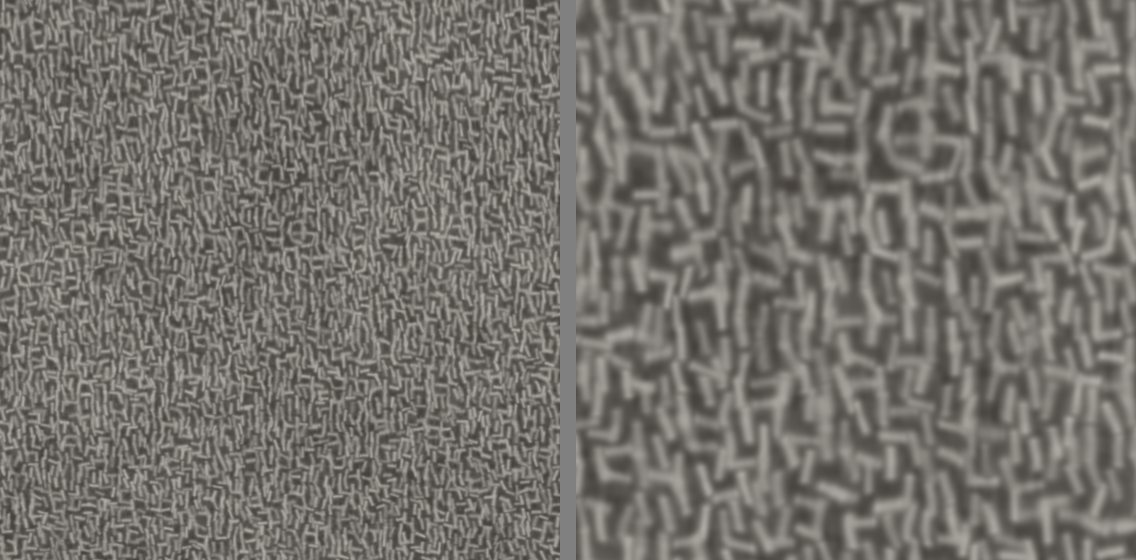
Left: the whole. Right: its middle third, enlarged.
A three.js fragment shader for this texture:

```glsl
// Grey woven upholstery cloth: short, mostly upright yarn floats over dark gaps.
// Each jittered cell holds one soft, slanted capsule; overlaps are screened together,
// then fine fibre noise and a broad mottle vary the tone.
varying vec2 vUv;

float hash(vec2 p) {
  vec3 q = fract(vec3(p.xyx) * 0.1031);
  q += dot(q, q.yzx + 33.33);
  return fract((q.x + q.y) * q.z);
}

float valueNoise(vec2 p) {
  vec2 cell = floor(p);
  vec2 f = fract(p);
  f = f * f * (3.0 - 2.0 * f);
  float low = mix(hash(cell), hash(cell + vec2(1.0, 0.0)), f.x);
  float high = mix(hash(cell + vec2(0.0, 1.0)), hash(cell + 1.0), f.x);
  return mix(low, high, f.y);
}

float segmentDistance(vec2 p, vec2 halfAxis) {
  float along = clamp(dot(p, halfAxis) / dot(halfAxis, halfAxis), -1.0, 1.0);
  return length(p - halfAxis * along);
}

// Height of the cloth: 0 in the gaps, towards 1 on the yarn crests.
float weave(vec2 p) {
  vec2 cellSize = vec2(0.0122, 0.0185);
  vec2 home = floor(p / cellSize);
  float gap = 1.0;
  for (int j = -1; j <= 1; j++) {
    for (int i = -2; i <= 2; i++) {
      vec2 id = home + vec2(float(i), float(j));
      vec2 jitter = vec2(hash(id + 17.3), hash(id + 71.9)) - 0.5;
      float stagger = 0.5 * mod(id.x, 2.0) - 0.25;
      vec2 centre = (id + 0.5 + 0.6 * jitter + vec2(0.0, stagger)) * cellSize;

      // Most floats stand upright; about a quarter lie across.
      bool across = hash(id + 131.7) > 0.74;
      float slant = (hash(id + 203.1) - 0.5) * 0.65 - 0.08;
      vec2 axis = vec2(sin(slant), cos(slant));
      axis = across ? axis.yx * 0.0058 : axis * 0.0074;

      float radius = mix(0.0034, 0.0044, hash(id + 311.5));
      float d = segmentDistance(p - centre, axis) / radius;
      float tone = mix(0.55, 0.98, hash(id + 419.3));
      gap *= 1.0 - tone * exp(-d * d);
    }
  }
  return 1.0 - gap;
}

void main() {
  // Rows tighten towards the bottom, and the threads wander slightly.
  vec2 cloth = vec2(vUv.x, vUv.y * (1.12 - 0.15 * vUv.y)) + 1.0;
  cloth.x += 0.004 * (valueNoise(cloth * 45.0) - 0.5);
  cloth.y += 0.005 * (valueNoise(cloth * 38.0 + 50.0) - 0.5);

  float height = weave(cloth);

  // Fine fibres and broad mottling
  height += 0.20 * (valueNoise(cloth * vec2(230.0, 120.0)) - 0.5);
  height += 0.14 * (valueNoise(cloth * vec2(90.0, 210.0) + 30.0) - 0.5);
  height += 0.13 * (valueNoise(cloth * 14.0 + 80.0) - 0.5);
  height += 0.08 * (valueNoise(cloth * 4.0 + 9.0) - 0.5);

  vec3 gapShade = vec3(0.312, 0.294, 0.274);
  vec3 yarnLight = vec3(0.645, 0.632, 0.610);
  gl_FragColor = vec4(mix(gapShade, yarnLight, clamp(height, -0.1, 1.1)), 1.0);
}
```
